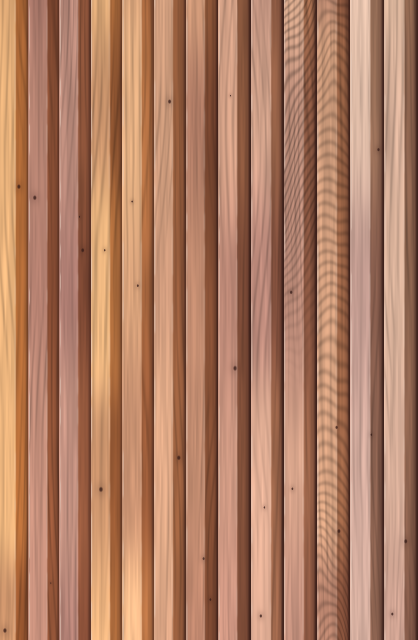
Reproduce this texture procedurally as a Shadertoy shader.

```glsl
// Thirteen upright timber slats, each a lit front face and a shaded side face,
// widening slightly to the right. Every slat has its own wood tone, stretched
// noise fibres, warped growth rings, small knots and a worn pale edge.

#define SLATS 13
#define FIRST_EDGE -0.0053   // left edge of the first slat
#define SLAT_WIDTH 0.073     // width at the left
#define WIDENING 0.000333    // growth of the width per slat
#define FACE_SHARE 0.60      // part of a slat taken by the lit face
#define RING_DEPTH 0.15
#define FIBRE_DEPTH 0.13
#define FIGURE_DEPTH 0.22
#define KNOT_SIZE 0.0065

const vec3 SHADOW = vec3(0.20, 0.10, 0.085);
const vec3 WORN = vec3(0.90, 0.80, 0.74);
const vec3 PLUM = vec3(0.90, 0.85, 0.89);

// Wood tone of each lit face, left to right
const vec3 TONES[SLATS] = vec3[SLATS](
    vec3(.85, .65, .45), vec3(.69, .50, .43), vec3(.70, .52, .46),
    vec3(.87, .67, .47), vec3(.86, .66, .49), vec3(.78, .59, .47),
    vec3(.76, .56, .44), vec3(.79, .60, .50), vec3(.79, .61, .52),
    vec3(.82, .64, .53), vec3(.77, .58, .46), vec3(.84, .71, .63),
    vec3(.83, .69, .59));

float hash(vec2 p) {
    vec3 q = fract(vec3(p.xyx) * 0.1031);
    q += dot(q, q.yzx + 33.33);
    return fract((q.x + q.y) * q.z);
}

float noise(vec2 p) {
    vec2 i = floor(p), f = fract(p);
    f = f * f * (3.0 - 2.0 * f);
    return mix(mix(hash(i), hash(i + vec2(1, 0)), f.x),
               mix(hash(i + vec2(0, 1)), hash(i + vec2(1, 1)), f.x), f.y);
}

// Brightness factor of long fibres and wandering growth rings
float grain(vec2 p, float seed) {
    vec2 s = vec2(seed * 17.3, seed * 7.1);
    float fibre = 0.5 * noise(p * vec2(260.0, 9.0) + s)
                + 0.5 * noise(p * vec2(95.0, 3.0) + s);
    float lean = hash(s) - 0.5;
    float phase = p.x * 60.0 + lean * p.y * 5.0
                + 3.5 * noise(p * vec2(14.0, 1.8) + s);
    float ring = pow(0.5 + 0.5 * sin(6.2832 * phase), 3.0);
    float patchy = smoothstep(0.2, 0.8, noise(p * vec2(20.0, 2.2) - s));
    return 1.0 + FIBRE_DEPTH * 2.0 * (fibre - 0.5)
         - RING_DEPTH * (ring - 0.25) * patchy;
}

// Bold cross bands: slanted on one slat, rounded on the next
float figure(vec2 p, float id) {
    float slanted = 1.0 - step(9.5, id);
    float weight = step(8.5, id) * step(id, 10.5)
                 * mix(0.75, smoothstep(0.55, 1.1, p.y), slanted);
    float bend = mix(700.0 * p.x * (p.x - 0.055), -58.0 * p.x, slanted);
    float phase = p.y * 33.0 + bend + 4.0 * noise(p * vec2(22.0, 5.0) + id);
    float band = 0.5 + 0.5 * sin(6.2832 * phase);
    return 1.0 - FIGURE_DEPTH * weight * band * band;
}

// Darkness of two scattered knots on one slat
float knots(vec2 p, float id, float width) {
    float dark = 0.0;
    for (int i = 0; i < 2; i++) {
        vec2 key = vec2(id + 3.0, float(i) * 9.0 + 5.0);
        vec2 centre = vec2(width * mix(0.2, 0.85, hash(key)), 1.55 * hash(key + 21.0));
        float size = KNOT_SIZE * mix(0.3, 1.0, hash(key + 47.0));
        float d = length((p - centre) * vec2(1.0, 0.75)) / size;
        dark += 0.65 * (1.0 - smoothstep(0.25, 1.0, d)) + 0.14 * exp(-d * d * 0.2);
    }
    return min(dark, 0.85);
}

void mainImage(out vec4 fragColor, in vec2 fragCoord) {
    vec2 uv = fragCoord / iResolution.x;

    // Slat number and place within it, from a quadratic edge position
    float root = sqrt(SLAT_WIDTH * SLAT_WIDTH + 4.0 * WIDENING * (uv.x - FIRST_EDGE));
    float id = clamp(floor((root - SLAT_WIDTH) / (2.0 * WIDENING)), 0.0, float(SLATS - 1));
    float left = FIRST_EDGE + SLAT_WIDTH * id + WIDENING * id * id;
    float width = SLAT_WIDTH + WIDENING * (2.0 * id + 1.0);
    vec2 p = vec2(uv.x - left, uv.y);
    float t = p.x / width;
    float aa = 1.0 / (iResolution.x * width);
    float toRight = id / float(SLATS - 1);

    // Lit face and warmer, darker side face
    float fold = FACE_SHARE + 0.04 * (hash(vec2(id, 8.0)) - 0.5);
    float side = smoothstep(fold - aa, fold + aa, t);
    vec3 tone = TONES[int(id)];
    vec3 shade = mix(vec3(.72, .57, .43), vec3(.70, .61, .55), toRight);
    vec3 sideTone = tone * shade * mix(0.9, 1.06, hash(vec2(id, 2.0)));
    vec3 colour = mix(tone, sideTone, side);

    // Slow drift of tone, then grain and knots
    float drift = noise(vec2(id * 5.7, uv.y * 2.4));
    colour *= mix(PLUM, vec3(1.07), smoothstep(0.1, 0.75, drift));
    colour *= mix(1.05, 0.97, smoothstep(0.0, 1.5, uv.y));
    colour *= mix(grain(p, id + 1.0), grain(p, id + 31.0), side) * figure(p, id);
    colour = mix(colour, SHADOW, knots(p, id, width));

    // Shadow in the gap, deeper on the right, and worn pale left edge
    float depth = mix(0.35, 0.75, smoothstep(0.25, 0.65, toRight));
    colour = mix(colour, SHADOW, depth * 0.6 * smoothstep(0.76, 1.0, t));
    colour = mix(colour, SHADOW, depth * smoothstep(0.93 - aa, 0.95 + aa, t));
    float wear = smoothstep(0.25, 0.7, noise(vec2(id * 3.1, uv.y * 28.0)));
    float edge = smoothstep(0.0, aa, t) * (1.0 - smoothstep(0.03, 0.04 + aa, t));
    colour = mix(colour, WORN, edge * mix(0.15, 0.6, wear));
    float arris = 1.0 - smoothstep(0.01, 0.02 + aa, abs(t - fold + 0.015));
    colour = mix(colour, WORN, 0.16 * arris * wear);

    fragColor = vec4(clamp(colour, 0.0, 1.0), 1.0);
}
```
